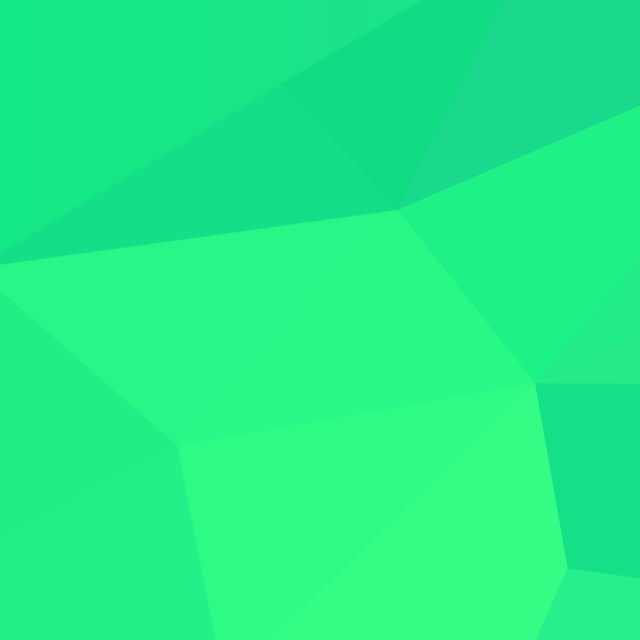
Write a WebGL 1 fragment shader that draws this background.

```glsl
precision highp float;
// A low-poly sheet of flat green facets that share a few corner points.
// Each triangle adds its colour weighted by its soft coverage; dividing by the
// total weight blends neighbours smoothly and leaves no seams between them.
uniform vec2 u_resolution;

const float EDGE_SOFTNESS = 0.8; // half width of an edge, in output samples

// Inner corners
const vec2 LEFT   = vec2(-0.039, 0.581);
const vec2 RIDGE  = vec2(0.440, 0.870);
const vec2 PEAK   = vec2(0.621, 0.672);
const vec2 VALLEY = vec2(0.277, 0.303);
const vec2 HUB    = vec2(0.836, 0.401);
const vec2 NOTCH  = vec2(0.887, 0.112);

// Corners beyond the canvas
const vec2 TOP_LEFT    = vec2(-0.100, 1.500);
const vec2 TOP         = vec2(0.842, 1.109);
const vec2 RIGHT_HIGH  = vec2(1.300, 0.964);
const vec2 RIGHT_UPPER = vec2(1.300, 0.641);
const vec2 RIGHT_MID   = vec2(1.300, 0.398);
const vec2 RIGHT_LOW   = vec2(1.300, 0.054);
const vec2 BOTTOM      = vec2(0.748, -0.200);
const vec2 BOTTOM_LEFT = vec2(0.350, -0.068);
const vec2 LEFT_LOW    = vec2(-0.300, -0.003);

// Facet colours
const vec3 SKY_LEFT    = vec3(0.080, 0.910, 0.518);
const vec3 SKY_RIGHT   = vec3(0.105, 0.890, 0.530);
const vec3 SLOPE       = vec3(0.080, 0.872, 0.533);
const vec3 SHADE       = vec3(0.065, 0.862, 0.518);
const vec3 TEAL        = vec3(0.100, 0.848, 0.548);
const vec3 RIGHT_GREEN = vec3(0.118, 0.950, 0.525);
const vec3 SLIVER      = vec3(0.133, 0.925, 0.528);
const vec3 SLIVER_PALE = vec3(0.152, 0.918, 0.540);
const vec3 CENTRE      = vec3(0.158, 0.963, 0.525);
const vec3 CENTRE_LIT  = vec3(0.165, 0.973, 0.525);
const vec3 LOWER       = vec3(0.182, 0.984, 0.518);
const vec3 LOWER_LIT   = vec3(0.204, 0.990, 0.522);
const vec3 LEFT_GREEN  = vec3(0.122, 0.937, 0.520);
const vec3 LEFT_PALE   = vec3(0.133, 0.943, 0.533);
const vec3 DARK        = vec3(0.082, 0.880, 0.535);
const vec3 CORNER      = vec3(0.157, 0.932, 0.545);

float cross2(vec2 a, vec2 b) {
  return a.x * b.y - a.y * b.x;
}

// Signed distance to the line a-b, positive on its left
float lineSide(vec2 p, vec2 a, vec2 b) {
  return cross2(normalize(b - a), p - a);
}

// Premultiplied colour and coverage of one triangle, in either winding
vec4 facet(vec2 p, vec2 a, vec2 b, vec2 c, vec3 colour) {
  float winding = sign(cross2(b - a, c - a));
  float inside = min(winding * lineSide(p, a, b),
                 min(winding * lineSide(p, b, c), winding * lineSide(p, c, a)));
  float soft = EDGE_SOFTNESS / min(u_resolution.x, u_resolution.y);
  return vec4(colour, 1.0) * smoothstep(-soft, soft, inside);
}

void main() {
  vec2 p = gl_FragCoord.xy / u_resolution;
  vec3 sky = mix(SKY_LEFT, SKY_RIGHT, smoothstep(0.0, 0.65, p.x));

  // Upper band
  vec4 sum = facet(p, LEFT, TOP, TOP_LEFT, sky);
  sum += facet(p, LEFT, RIDGE, PEAK, SLOPE);
  sum += facet(p, RIDGE, TOP, PEAK, SHADE);
  sum += facet(p, PEAK, TOP, RIGHT_HIGH, TEAL);

  // Right side
  sum += facet(p, PEAK, RIGHT_HIGH, HUB, RIGHT_GREEN);
  sum += facet(p, HUB, RIGHT_HIGH, RIGHT_UPPER, SLIVER);
  sum += facet(p, HUB, RIGHT_UPPER, RIGHT_MID, SLIVER_PALE);
  sum += facet(p, HUB, RIGHT_MID, RIGHT_LOW, DARK);
  sum += facet(p, HUB, RIGHT_LOW, NOTCH, DARK);
  sum += facet(p, NOTCH, RIGHT_LOW, BOTTOM, CORNER);

  // Centre and foreground
  sum += facet(p, LEFT, PEAK, VALLEY, CENTRE);
  sum += facet(p, PEAK, HUB, VALLEY, CENTRE_LIT);
  sum += facet(p, VALLEY, HUB, BOTTOM_LEFT, LOWER);
  sum += facet(p, HUB, BOTTOM, BOTTOM_LEFT, LOWER_LIT);
  sum += facet(p, HUB, NOTCH, BOTTOM, LOWER_LIT);

  // Left side
  sum += facet(p, LEFT, VALLEY, LEFT_LOW, LEFT_GREEN);
  sum += facet(p, VALLEY, BOTTOM_LEFT, LEFT_LOW, LEFT_PALE);

  gl_FragColor = vec4(sum.rgb / max(sum.a, 0.0001), 1.0);
}
```
